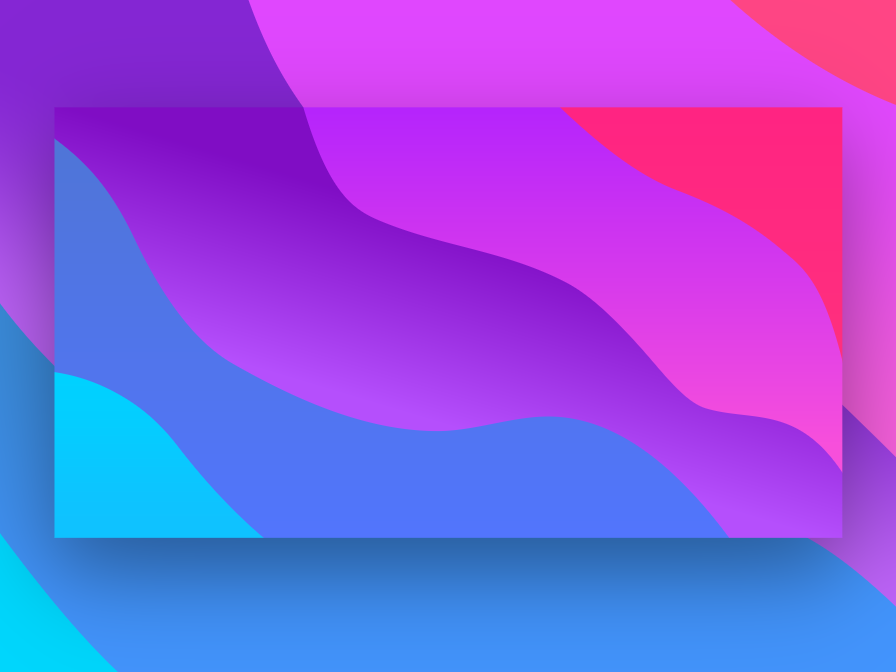
This background is drawn by a WebGL 2 fragment shader. Its source:

```glsl
#version 300 es
precision highp float;

uniform vec2 u_resolution;
out vec4 fragColor;

#define CANVAS_HEIGHT 5.76
#define CARD_MIN vec2(0.467, 0.92)
#define CARD_MAX vec2(7.22, 4.61)
#define SHADOW_DROP 0.30
#define SHADOW_BLUR 0.40
#define SHADOW_STRENGTH 0.40
#define PURPLE_TILT 0.30

// Cubic between two knots (x, y, slope), continued as straight lines.
float span(float x, vec3 a, vec3 b) {
    float width = b.x - a.x;
    float inside = clamp(x, a.x, b.x);
    float t = (inside - a.x) / width;
    float s = 1.0 - t;
    float y = mix(a.y, b.y, t * t * (3.0 - 2.0 * t));
    y += width * s * t * (s * a.z - t * b.z);
    return y + (x - inside) * (x < a.x ? a.z : b.z);
}

// Smooth curve through four knots.
float curve(float x, vec3 a, vec3 b, vec3 c, vec3 d) {
    return x < b.x ? span(x, a, b) : x < c.x ? span(x, b, c) : span(x, c, d);
}

// Antialiased coverage of the area under an edge (y points down).
float under(float edge, vec2 p) {
    float d = p.y - edge;
    float slope = length(vec2(dFdx(d), dFdy(d)));
    return clamp(d / max(slope, 1e-5) + 0.5, 0.0, 1.0);
}

// Wide bands behind the card.
vec3 backdrop(vec2 p) {
    float x = p.x;
    float tilted = p.y - PURPLE_TILT * x;
    vec3 red = vec3(1.0, 0.27, 0.52);
    vec3 magenta = mix(vec3(0.88, 0.28, 1.0), vec3(0.97, 0.38, 0.86), smoothstep(0.5, 4.2, p.y));
    vec3 purple = mix(vec3(0.52, 0.15, 0.83), vec3(0.74, 0.39, 0.97), smoothstep(0.5, 2.9, tilted));
    vec3 blue = mix(vec3(0.23, 0.55, 0.86), vec3(0.26, 0.58, 0.99), smoothstep(2.5, 5.6, p.y));
    vec3 cyan = vec3(0.0, 0.84, 0.99);

    float magentaEdge = span(x, vec3(6.26, 0.0, 0.9), vec3(7.68, 0.9, 0.4));
    float purpleEdge = curve(x, vec3(2.13, 0.0, 2.8), vec3(2.6, 0.92, 1.4),
                                vec3(7.22, 3.47, 0.95), vec3(7.68, 3.92, 1.0));
    float blueEdge = curve(x, vec3(0.0, 2.6, 1.35), vec3(0.47, 3.14, 1.0),
                              vec3(6.92, 4.61, 0.55), vec3(7.68, 5.2, 0.95));
    float cyanEdge = span(x, vec3(0.0, 4.57, 1.35), vec3(1.01, 5.76, 0.95));

    vec3 color = mix(red, magenta, under(magentaEdge, p));
    color = mix(color, purple, under(purpleEdge, p));
    color = mix(color, blue, under(blueEdge, p));
    return mix(color, cyan, under(cyanEdge, p));
}

// Lower rim of the magenta band on the card.
float cardPurpleEdge(float x) {
    vec3 bend = vec3(4.85, 2.42, 0.52);
    vec3 dip = vec3(5.5, 2.99, 1.12);
    if (x < bend.x) return curve(x, vec3(2.6, 0.92, 3.4), vec3(3.3, 1.91, 0.4), bend, dip);
    return curve(x, bend, dip, vec3(6.05, 3.5, 0.3), vec3(7.22, 4.05, 1.5));
}

// Lower rim of the purple band on the card.
float cardBlueEdge(float x) {
    vec3 trough = vec3(3.75, 3.695, 0.0);
    if (x < trough.x) return curve(x, vec3(0.47, 1.19, 0.75), vec3(1.15, 2.04, 2.1), vec3(2.0, 3.12, 0.57), trough);
    return curve(x, trough, vec3(4.7, 3.57, 0.0), vec3(6.25, 4.61, 1.35), vec3(7.22, 5.9, 1.3));
}

// Vivid bands on the card.
vec3 card(vec2 p) {
    float x = p.x;
    float fall = clamp((p.y - CARD_MIN.y) / (CARD_MAX.y - CARD_MIN.y), 0.0, 1.0);
    float tilted = clamp((p.y - PURPLE_TILT * x - 0.75) / 1.75, 0.0, 1.0);
    vec3 red = mix(vec3(1.0, 0.14, 0.51), vec3(1.0, 0.19, 0.49), min(fall * 1.6, 1.0));
    vec3 magenta = mix(vec3(0.71, 0.14, 0.99), vec3(0.97, 0.31, 0.86), min(fall * 1.27, 1.0));
    vec3 purple = mix(vec3(0.50, 0.05, 0.77), vec3(0.71, 0.31, 0.99), tilted);
    vec3 blue = mix(vec3(0.31, 0.46, 0.83), vec3(0.32, 0.46, 0.99), fall);
    vec3 cyan = mix(vec3(0.0, 0.82, 1.0), vec3(0.06, 0.76, 1.0), smoothstep(0.6, 1.0, fall));

    float magentaEdge = curve(x, vec3(4.8, 0.92, 0.95), vec3(5.8, 1.63, 0.38),
                                 vec3(6.7, 2.14, 0.85), vec3(7.22, 3.09, 4.0));
    float cyanEdge = curve(x, vec3(0.47, 3.19, 0.15), vec3(1.0, 3.37, 0.55),
                              vec3(1.52, 3.82, 1.3), vec3(2.26, 4.61, 0.85));

    vec3 color = mix(red, magenta, under(magentaEdge, p));
    color = mix(color, purple, under(cardPurpleEdge(x), p));
    color = mix(color, blue, under(cardBlueEdge(x), p));
    return mix(color, cyan, under(cyanEdge, p));
}

// Soft rectangle: logistic falloff on each side.
float cardShadow(vec2 p) {
    vec2 q = p - vec2(0.0, SHADOW_DROP);
    vec2 low = 1.0 / (1.0 + exp(-1.7 * (q - CARD_MIN) / SHADOW_BLUR));
    vec2 high = 1.0 / (1.0 + exp(-1.7 * (CARD_MAX - q) / SHADOW_BLUR));
    return low.x * low.y * high.x * high.y;
}

void main() {
    float pixel = CANVAS_HEIGHT / u_resolution.y;
    vec2 p = vec2(gl_FragCoord.x, u_resolution.y - gl_FragCoord.y) * pixel;
    vec3 color = backdrop(p) * (1.0 - SHADOW_STRENGTH * cardShadow(p));

    // Card with smoothed borders
    vec2 inset = min(p - CARD_MIN, CARD_MAX - p);
    float cardMask = clamp(min(inset.x, inset.y) / pixel + 0.5, 0.0, 1.0);
    fragColor = vec4(mix(color, card(p), cardMask), 1.0);
}
```
